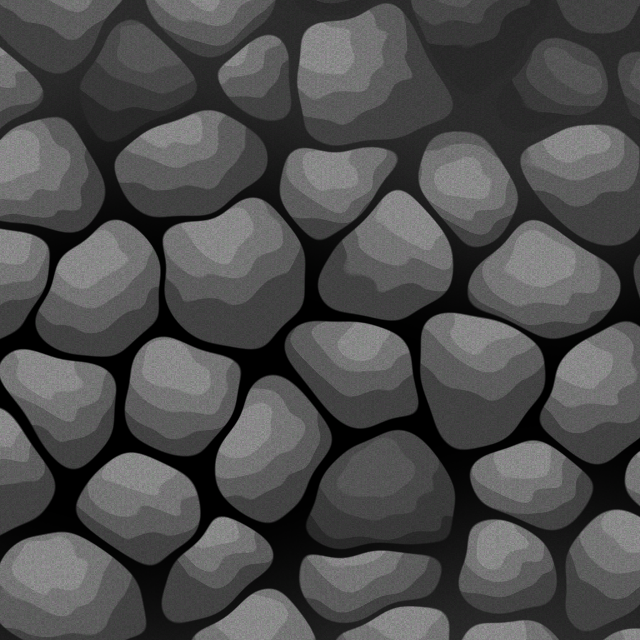
This texture is drawn by a WebGL 1 fragment shader. Its source:

```glsl
precision highp float;

// Dry stone wall: rounded, weighted cellular stones over dark crevices.
// Each stone is lit from above in four flat grey bands with wavy borders,
// and fine grain covers the lit faces.
uniform vec2 u_resolution;

const vec2 GRID = vec2(4.8, 6.3);

float hash(vec2 p) {
  return fract(sin(dot(p, vec2(127.1, 311.7))) * 43758.545);
}

// Stone centre in canvas units (xy) and its size weight (z).
vec3 stoneSeed(vec2 cell) {
  vec2 jitter = vec2(hash(cell + 3.7), hash(cell + 19.2)) - 0.5;
  vec2 centre = cell + 0.5 + 0.68 * jitter;
  centre.x += 0.5 * mod(cell.y, 2.0);
  return vec3(centre / GRID, 0.009 * hash(cell + 41.3));
}

// Bends the straight cell borders into uneven outlines.
vec2 roughen(vec2 p) {
  return p + 0.006 * sin(p.yx * vec2(27.0, 31.0) + vec2(1.0, 4.0))
           + 0.003 * sin(p.yx * vec2(63.0, 57.0) + p * 21.0);
}

// Finds the cell that owns p.
vec2 owningCell(vec2 p, vec2 base) {
  vec2 owner = base;
  float nearest = 10.0;
  for (int j = -2; j <= 2; j++) {
    for (int i = -2; i <= 2; i++) {
      vec2 cell = base + vec2(float(i), float(j));
      vec3 seed = stoneSeed(cell);
      vec2 offset = p - seed.xy;
      float power = dot(offset, offset) - seed.z;
      if (power < nearest) {
        nearest = power;
        owner = cell;
      }
    }
  }
  return owner;
}

// Smooth minimum of the distances to all borders, which rounds the corners.
float borderDistance(vec2 p, vec2 base, vec2 owner) {
  vec3 own = stoneSeed(owner);
  float ownPower = dot(p - own.xy, p - own.xy) - own.z;
  float sum = 0.0;
  for (int j = -2; j <= 2; j++) {
    for (int i = -2; i <= 2; i++) {
      vec2 cell = base + vec2(float(i), float(j));
      if (distance(cell, owner) > 0.5) {
        vec3 seed = stoneSeed(cell);
        vec2 offset = p - seed.xy;
        float power = dot(offset, offset) - seed.z;
        float border = (power - ownPower) / (2.0 * distance(seed.xy, own.xy));
        sum += exp(-60.0 * border);
      }
    }
  }
  return -log(sum) / 60.0;
}

// Flat shading bands around a highlight near the upper edge.
float stoneTone(vec2 p, vec2 cell, float border, float soft) {
  vec3 seed = stoneSeed(cell);
  vec2 q = p - seed.xy;
  float id = hash(cell + 7.9);
  float tilt = 1.75 + 1.5 * (id - 0.5);
  vec2 light = vec2(cos(tilt), sin(tilt));
  float size = 0.82 + 40.0 * seed.z;

  float reach = length((q - 0.058 * size * light) * vec2(0.8, 1.0));
  reach += 0.005 * sin(q.x * 75.0 + id * 40.0 + 2.0 * sin(q.y * 48.0));
  reach += 0.003 * sin(q.y * 110.0 + q.x * 60.0 + id * 90.0);
  float shaded = smoothstep(0.02, -0.03, dot(q, light));
  reach += 0.8 * shaded * max(0.0, 0.028 - border);
  reach /= size;

  float tone = 0.53;
  tone = mix(tone, 0.45, smoothstep(-soft, soft, reach - 0.038));
  tone = mix(tone, 0.355, smoothstep(-soft, soft, reach - 0.067));
  tone = mix(tone, 0.255, smoothstep(-soft, soft, reach - 0.101));
  return tone * (hash(cell + 58.1) > 0.9 ? 0.62 : 1.0);
}

void main() {
  vec2 uv = gl_FragCoord.xy / u_resolution.y;
  float soft = 1.0 / u_resolution.y;
  vec2 p = roughen(uv);
  vec2 base = floor(p * GRID);
  vec2 cell = owningCell(p, base);
  float border = borderDistance(p, base, cell);

  // Crevices are black in the middle and greyer above and below.
  float height = abs(uv.y - 0.38) + 0.08 * sin(uv.x * 5.0 + 3.5);
  float crevice = 0.17 * smoothstep(0.1, 0.5, height);

  float gap = 0.002 + 0.006 * hash(cell + 73.4);
  float face = smoothstep(-soft, soft, border - gap);
  float tone = mix(crevice, stoneTone(p, cell, border, soft), face);

  // Grain with a faint green and magenta tint.
  vec2 grainCell = floor(uv * 512.0);
  float grain = hash(grainCell) + hash(grainCell + 91.7) - 1.0;
  float tint = hash(grainCell + 37.3) - 0.5;
  vec3 color = vec3(tone) + tone * (0.1 * grain + 0.07 * tint * vec3(-1.0, 1.0, -1.0));
  gl_FragColor = vec4(color, 1.0);
}
```
